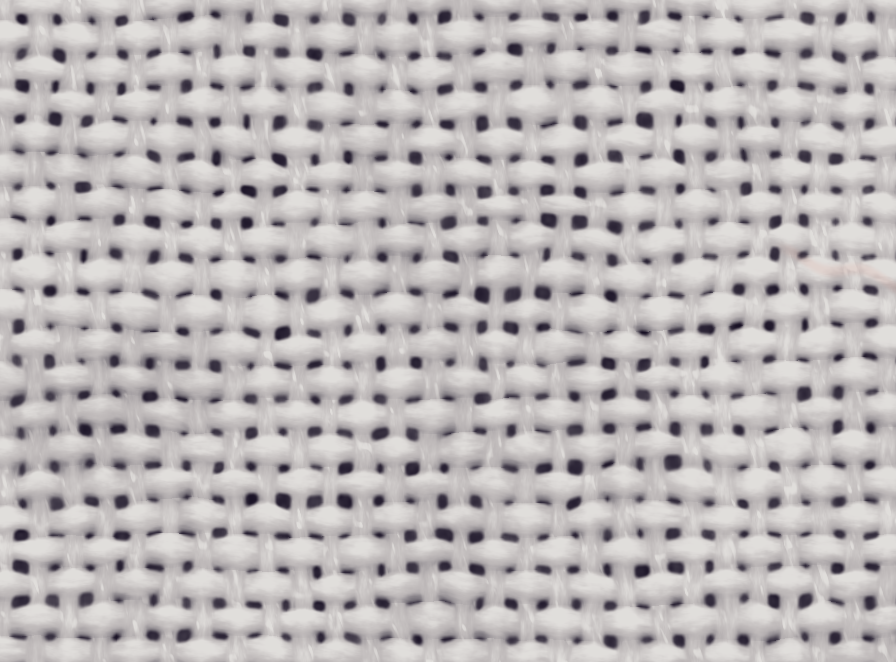
Give the GLSL for this texture, as a WebGL 2 fragment shader.

```glsl
#version 300 es
precision highp float;
// Pale plain-weave linen with plump weft rows, half-hidden warps and small dark gaps.
uniform vec2 u_resolution;
out vec4 fragColor;

const float PI = 3.14159265;

float hash(vec2 p) {
  vec3 q = fract(vec3(p.xyx) * 0.1031);
  q += dot(q, q.yzx + 33.33);
  return fract((q.x + q.y) * q.z);
}

float noise(vec2 p) {
  vec2 i = floor(p), f = fract(p);
  f = f * f * (3.0 - 2.0 * f);
  return mix(mix(hash(i), hash(i + vec2(1, 0)), f.x),
             mix(hash(i + vec2(0, 1)), hash(i + vec2(1, 1)), f.x), f.y);
}

float fbm(vec2 p) {
  float sum = 0.0, amp = 0.5;
  for (int k = 0; k < 3; k++) {
    sum += amp * noise(p);
    p = p * 2.03 + 17.0;
    amp *= 0.5;
  }
  return sum / 0.875;
}

// Rounded cross-section of a thread.
float profile(float d, float halfWidth) {
  float t = d / halfWidth;
  return sqrt(max(0.0, 1.0 - t * t));
}

// Soft coverage of a thread.
float cover(float d, float halfWidth, float blur) {
  return 1.0 - smoothstep(halfWidth - blur, halfWidth + blur, abs(d));
}

void main() {
  vec2 uv = gl_FragCoord.xy / u_resolution;

  // Thread grid: gaps lie on whole numbers, crossings at cell centres.
  vec2 g = uv * vec2(27.4, 19.2) + vec2(0.33, 0.3);
  vec2 wander = vec2(noise(g * vec2(0.35, 0.22) + 40.0), noise(g * vec2(0.3, 0.4) + 80.0)) - 0.5;
  g += wander * vec2(0.3, 0.3) + 0.12 * (vec2(noise(g * 1.3 + 5.0), noise(g * 1.3 + 66.0)) - 0.5);
  vec2 id = floor(g), c = fract(g) - 0.5;
  float parity = mod(id.x + id.y, 2.0) < 0.5 ? 1.0 : -1.0;

  // Alternating rise and fall of the two thread sets.
  float weftLift = parity * cos(PI * c.x);
  float warpLift = -parity * cos(PI * c.y);

  // Uneven yarn thickness.
  float weftHalf = 0.385 + 0.05 * weftLift + 0.17 * (noise(g + 11.0) - 0.5)
                 + 0.06 * (noise(vec2(g.x * 0.25, id.y * 7.0)) - 0.5);
  float warpHalf = 0.325 + 0.17 * (noise(g + 53.0) - 0.5)
                 + 0.08 * (noise(vec2(id.x * 5.0, g.y * 0.2)) - 0.5);
  float weftY = c.y - 0.05 * weftLift * cos(PI * c.y);
  float weftCover = cover(weftY, weftHalf, 0.13);
  float warpCover = cover(c.x, warpHalf, 0.14);

  // Which yarn is on top, blended softly.
  float weftRound = profile(weftY, weftHalf + 0.10);
  float warpRound = profile(c.x, warpHalf + 0.10);
  float weftHeight = 0.45 * weftRound + 0.30 * weftLift + 0.28;
  float warpHeight = 0.40 * warpRound + 0.30 * warpLift;
  float weftTop = smoothstep(-0.20, 0.20, weftHeight - warpHeight);
  weftTop = mix(weftTop * weftCover, 1.0, weftCover * (1.0 - warpCover));

  // Lit from above, with fibres along each yarn.
  float weftFibre = fbm(vec2(g.x * 2.2 + g.y * 1.5, g.y * 7.0)) - 0.5;
  float warpFibre = fbm(vec2(g.x * 8.0, g.y * 2.2) + 90.0) - 0.5;
  float weftTone = 0.62 + 0.16 * weftRound + 0.06 * weftLift
                 + 0.13 * weftY / weftHalf + 0.12 * weftFibre;
  float warpTone = 0.60 + 0.13 * warpRound + 0.03 * warpLift + 0.15 * warpFibre;
  float tone = mix(warpTone, weftTone, weftTop);

  // Dim hollow around each gap and along the seams between rows.
  vec2 toGap = 0.5 - abs(c);
  float gapSize = 0.55 + 0.9 * noise(g + 31.0);
  tone -= 0.15 * gapSize * exp(-dot(toGap * toGap, vec2(9.0, 13.0)));
  tone -= 0.03 * exp(-toGap.y * toGap.y * 30.0);

  // Broad light and grain.
  tone += 0.14 * (fbm(uv * vec2(6.0, 5.0) + 3.0) - 0.5) + 0.06 * (fbm(g * 4.0) - 0.5);
  tone += 0.045 + 0.02 * (uv.x - 0.5);

  // Glossy stray fibres on the warps.
  float glint = smoothstep(0.68, 0.95, noise(vec2(g.x * 7.0 + g.y * 2.0, g.y * 3.0) + 7.0));
  tone += 0.10 * glint * (1.0 - weftTop) * warpCover;

  // Grey ramp from violet shade to warm light.
  vec3 cloth = mix(vec3(0.48, 0.46, 0.49), vec3(0.75, 0.73, 0.73), smoothstep(0.42, 0.76, tone));
  cloth = mix(cloth, vec3(0.88, 0.87, 0.86), smoothstep(0.72, 0.92, tone));

  // Dark gaps, some veiled by loose fibres.
  float gap = smoothstep(0.04, 0.85, (1.0 - weftCover) * (1.0 - warpCover));
  float veil = 0.40 * noise(g * 0.9 + 131.0) + 0.15 * noise(g * 6.0);
  vec3 color = mix(cloth, vec3(0.08, 0.05, 0.13), gap * (1.0 - veil));

  // Faint rosy fibre at the right.
  float strand = abs(uv.y - 0.60 + 0.35 * (uv.x - 0.92) + 0.008 * sin(uv.x * 70.0));
  float rosy = (1.0 - smoothstep(0.002, 0.014, strand)) * smoothstep(0.86, 0.89, uv.x);
  color *= mix(vec3(1.0), vec3(1.0, 0.95, 0.94), rosy);

  fragColor = vec4(clamp(color, 0.0, 1.0), 1.0);
}
```
